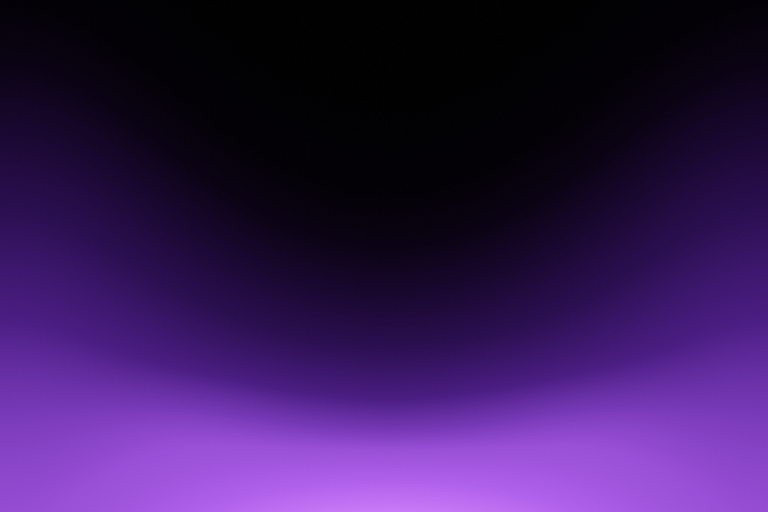
Give the GLSL for this background, as a WebGL 2 fragment shader.

```glsl
#version 300 es
precision highp float;
// A violet glow rising from the lower edge around a soft, dark bowl.
uniform vec2 u_resolution;
out vec4 fragColor;

const int STOP_COUNT = 10;
// Each stop holds a colour and the glow depth where it lies.
const vec4 STOPS[STOP_COUNT] = vec4[](
    vec4(0.79, 0.48, 0.97, 0.00),
    vec4(0.69, 0.38, 0.92, 0.06),
    vec4(0.60, 0.31, 0.84, 0.12),
    vec4(0.46, 0.22, 0.71, 0.16),
    vec4(0.29, 0.115, 0.51, 0.22),
    vec4(0.17, 0.06, 0.32, 0.32),
    vec4(0.10, 0.03, 0.19, 0.42),
    vec4(0.042, 0.012, 0.078, 0.52),
    vec4(0.014, 0.005, 0.026, 0.62),
    vec4(0.004, 0.004, 0.008, 0.80));

float hash(vec2 p) {
    return fract(sin(dot(p, vec2(127.1, 311.7))) * 43758.5453);
}

// Bell curve around a centre.
float bell(float x, float centre, float width) {
    float t = (x - centre) / width;
    return exp(-t * t);
}

// Bends the height so that the glow climbs towards both sides.
float glowDepth(vec2 uv, float axis) {
    float side = min(abs(uv.x - axis) * 2.0, 1.0);
    float edgeDepth = 0.125 + 0.1 * uv.y + 0.4 * uv.y * uv.y;
    float depth = mix(uv.y, edgeDepth, smoothstep(0.0, 1.0, side));
    float shoulder = bell(side, 0.5, 0.3) * bell(uv.y, 0.18, 0.1);
    return depth - 0.022 * shoulder;
}

// Blends the colour stops along the depth.
vec3 glowColor(float depth) {
    vec3 color = STOPS[0].rgb;
    for (int i = 1; i < STOP_COUNT; i++) {
        float start = STOPS[i - 1].w;
        float blend = clamp((depth - start) / (STOPS[i].w - start), 0.0, 1.0);
        color = mix(color, STOPS[i].rgb, blend);
    }
    return color;
}

void main() {
    vec2 uv = gl_FragCoord.xy / u_resolution;
    vec3 color = glowColor(glowDepth(uv, 0.507));

    // Faint grain hides banding.
    float grain = hash(floor(uv * vec2(512.0, 342.0))) - 0.5;
    color += grain * 0.005;

    fragColor = vec4(clamp(color, 0.0, 1.0), 1.0);
}
```
